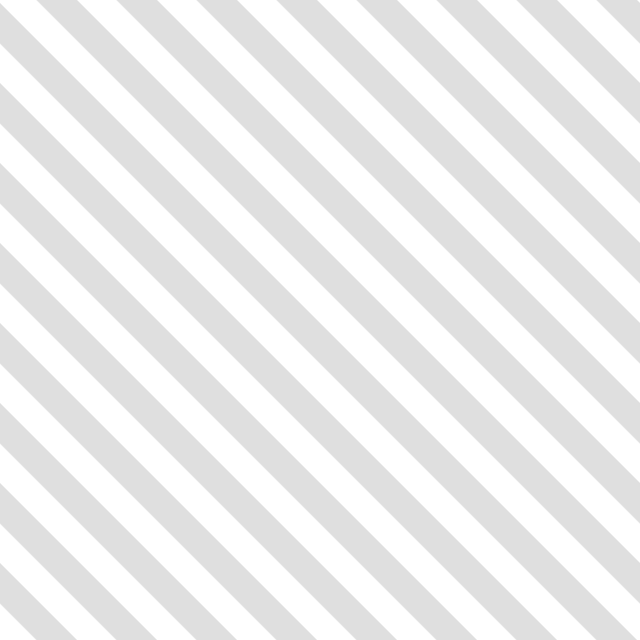
Reproduce this pattern procedurally as a Shadertoy shader.

```glsl
// Even diagonal stripes, pale grey on white, falling from upper left to lower right.
// A phase growing along x + y is folded into a distance to the nearest stripe centre;
// a whole number of repeats on each axis makes the canvas tile.

const float REPEATS       = 8.0;    // stripes across and down
const float STRIPE_WIDTH  = 0.508;  // grey share of one period
const float STRIPE_CENTRE = 0.709;  // position of the grey within its period
const float EDGE_SOFTNESS = 1.2;    // width of the smoothed edge, in pixels
const vec3  STRIPE_COLOUR = vec3(0.875);
const vec3  GROUND_COLOUR = vec3(1.0);

// Signed distance to the stripe edge in periods, negative inside.
float stripeDistance(float phase) {
    float offset = fract(phase - STRIPE_CENTRE + 0.5) - 0.5;
    return abs(offset) - 0.5 * STRIPE_WIDTH;
}

void mainImage(out vec4 fragColor, in vec2 fragCoord) {
    vec2 uv = fragCoord / iResolution.xy;
    float distanceToEdge = stripeDistance(REPEATS * (uv.x + uv.y));

    // Phase change over one pixel, taken analytically so the wrap leaves no seam
    float pixel = REPEATS * length(1.0 / iResolution.xy);
    float coverage = clamp(0.5 - distanceToEdge / (EDGE_SOFTNESS * pixel), 0.0, 1.0);

    fragColor = vec4(mix(GROUND_COLOUR, STRIPE_COLOUR, coverage), 1.0);
}
```
